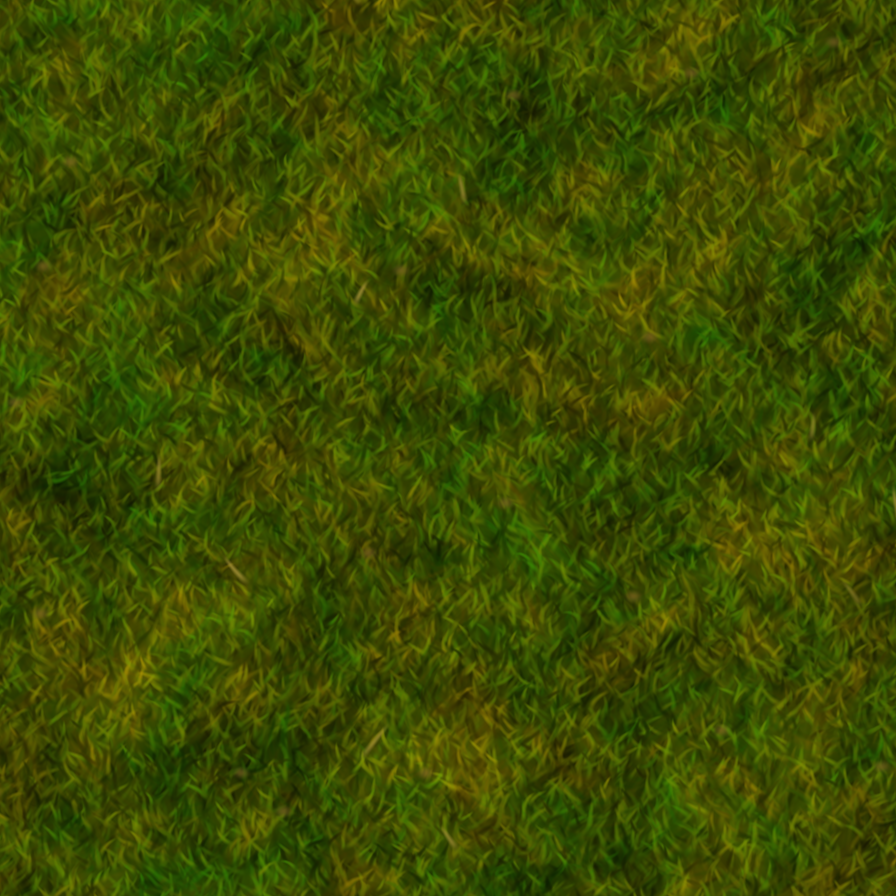
A three.js fragment shader for this texture:

```glsl
// Draws a mossy lawn of short tangled grass with dry patches and a few pale straws.
varying vec2 vUv;

vec3 hash3(vec2 cell, float seed) {
  vec3 k = vec3(dot(cell, vec2(127.1, 311.7)), dot(cell, vec2(269.5, 183.3)), dot(cell, vec2(419.2, 371.9)));
  return fract(sin(k + seed * 17.31) * 43758.5);
}

// Warped layered sines: irregular lumps around zero.
float patches(vec2 p) {
  float sum = 0.0;
  float amp = 0.5;
  for (int i = 0; i < 5; i++) {
    p += 0.6 * sin(p.yx * 1.3 + 0.7);
    p = mat2(0.8, 0.6, -0.6, 0.8) * p * 1.7 + 2.3;
    sum += amp * sin(p.x) * sin(p.y);
    amp *= 0.75;
  }
  return sum;
}

// Soft bent blade centred on zero, tapering to its upper tip.
float blade(vec2 p, float angle, float bend, float halfLength, float width) {
  float c = cos(angle);
  float s = sin(angle);
  vec2 q = vec2(c * p.x + s * p.y, c * p.y - s * p.x);
  q.x -= bend * q.y * q.y;
  float taper = mix(1.0, 0.6, smoothstep(-halfLength, halfLength, q.y));
  return smoothstep(width * taper, 0.0, abs(q.x)) * smoothstep(halfLength, halfLength * 0.25, abs(q.y));
}

// Colour from its green level and its red share.
vec3 grassColor(float level, float redness) {
  return level * vec3(clamp(redness, 0.4, 1.15), 1.0, 0.02);
}

void main() {
  float dry = patches(vUv * 6.0 + 1.7);
  float light = patches(vUv * 8.0 + 9.4);
  float mottle = patches(vUv * 24.0 + 4.1);
  float soil = patches(vUv.yx * 20.0 + 6.6);
  float shade = 0.07 * light + 0.03 * mottle + 0.015 * dry;
  float tint = 0.79 + 0.22 * dry + 0.24 * soil;
  vec3 color = grassColor(0.25 + shade, tint);

  // Blades, from the shaded bottom layer up to the lit top one
  for (int layer = 0; layer < 9; layer++) {
    float depth = float(layer) / 8.0;
    vec2 p = vUv * (35.0 + 14.0 * depth) + float(layer) * vec2(3.37, 7.71);
    vec2 cell = floor(p);
    for (int y = -1; y <= 1; y++) {
      for (int x = -1; x <= 1; x++) {
        vec2 id = cell + vec2(float(x), float(y));
        vec3 place = hash3(id, float(layer));
        vec3 look = hash3(id, float(layer) + 31.0);
        float angle = (place.z - 0.5) * 2.2 + 0.35 * light;
        float size = 0.5 + 0.45 * look.z;
        float mask = blade(p - id - place.xy, angle, (look.y - 0.5) * 0.7, size, 0.18 + 0.08 * look.z);
        float level = (0.14 + 0.38 * look.x + shade) * mix(0.88, 1.05, depth);
        float redness = tint + 0.3 * (look.y - 0.5);
        color = mix(color, grassColor(level, redness), mask * 0.72);
      }
    }
  }

  // Sparse straws and blurred crumbs of dead matter
  vec2 p = vUv * 9.0;
  vec2 cell = floor(p);
  for (int y = -1; y <= 1; y++) {
    for (int x = -1; x <= 1; x++) {
      vec2 id = cell + vec2(float(x), float(y));
      vec3 place = hash3(id, 71.0);
      vec3 look = hash3(id, 83.0);
      vec2 offset = p - id - place.xy;
      float straw = blade(offset, (place.z - 0.5) * 1.6, look.y - 0.5, 0.16 + 0.14 * look.z, 0.05);
      color = mix(color, vec3(0.62, 0.55, 0.2), straw * step(look.x, 0.16) * (0.45 + 0.4 * look.y));
      float crumb = smoothstep(0.09, 0.0, length(offset * vec2(0.8, 1.1)));
      color = mix(color, vec3(0.5, 0.39, 0.14), crumb * step(0.82, look.x) * 0.6);
    }
  }

  gl_FragColor = vec4(color, 1.0);
}
```
